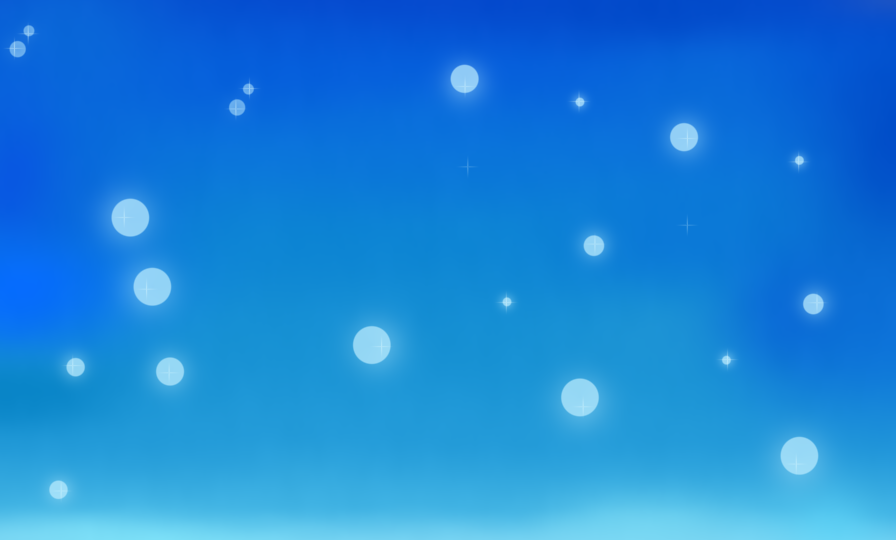
Give the GLSL for this background, as a Shadertoy shader.

```glsl
// Pale bubbles and faint sparkles drifting over a painted blue backdrop.
// A vertical colour ramp is tinted by soft elliptical washes bent by noise;
// a loop draws the bubbles, repeating most of them along one fixed step.

const float ASPECT = 1.67;
const vec3 ICE = vec3(0.74, 0.93, 1.0);
const int PAIRED = 9;   // seeds before this index are drawn twice
const int SEEDS = 13;

// Seed bubbles: centre in canvas heights, radius (zero leaves a bare sparkle)
const vec3 seeds[SEEDS] = vec3[SEEDS](
    vec3(0.033, 0.909, 0.015), vec3(0.054, 0.943, 0.010),
    vec3(0.866, 0.854, 0.026), vec3(1.081, 0.811, 0.008),
    vec3(1.107, 0.545, 0.019), vec3(0.945, 0.441, 0.008),
    vec3(0.284, 0.469, 0.035), vec3(1.081, 0.264, 0.035),
    vec3(0.872, 0.691, 0.0),   vec3(0.243, 0.597, 0.035),
    vec3(0.141, 0.320, 0.017), vec3(0.317, 0.312, 0.026),
    vec3(0.109, 0.093, 0.017));

float hash(vec2 p) {
    return fract(sin(dot(p, vec2(127.1, 311.7))) * 43758.5453);
}

float noise(vec2 p) {
    vec2 i = floor(p), f = fract(p);
    f = f * f * (3.0 - 2.0 * f);
    return mix(mix(hash(i), hash(i + vec2(1, 0)), f.x),
               mix(hash(i + vec2(0, 1)), hash(i + vec2(1, 1)), f.x), f.y);
}

float fbm(vec2 p) {
    float sum = 0.0, amp = 0.5;
    for (int i = 0; i < 4; i++) {
        sum += amp * noise(p);
        p = p * 2.03 + 17.0;
        amp *= 0.5;
    }
    return sum;
}

// Soft ellipse of paint: shape = centre and size, paint = colour and strength
void wash(inout vec3 col, vec2 uv, vec4 shape, vec4 paint) {
    vec2 d = (uv - shape.xy) / shape.zw;
    col = mix(col, paint.rgb, paint.a * exp(-dot(d, d)));
}

vec3 backdrop(vec2 uv) {
    // Brush-like bending of the coordinates
    vec2 bend = vec2(fbm(uv * vec2(5, 4)), fbm(uv * vec2(4, 6) + 9.0)) - 0.47;
    vec2 q = uv + bend * vec2(0.06, 0.05);

    // Vertical ramp, bottom to top
    vec3 col = mix(vec3(0.47, 0.83, 0.95), vec3(0.25, 0.70, 0.89), smoothstep(-0.01, 0.07, q.y));
    col = mix(col, vec3(0.14, 0.61, 0.85), smoothstep(0.04, 0.19, q.y));
    col = mix(col, vec3(0.09, 0.57, 0.83), smoothstep(0.15, 0.38, q.y));
    col = mix(col, vec3(0.05, 0.52, 0.83), smoothstep(0.34, 0.57, q.y));
    col = mix(col, vec3(0.04, 0.45, 0.86), smoothstep(0.54, 0.77, q.y));
    col = mix(col, vec3(0.02, 0.37, 0.86), smoothstep(0.72, 0.88, q.y));
    col = mix(col, vec3(0.02, 0.29, 0.81), smoothstep(0.86, 1.02, q.y));

    // Left side: pale corner, blue column, vivid patch, teal band
    wash(col, q, vec4(0.07, 0.93, 0.13, 0.16), vec4(0.04, 0.42, 0.85, 0.8));
    wash(col, q, vec4(0.07, 0.64, 0.11, 0.18), vec4(0.03, 0.40, 0.86, 0.8));
    wash(col, q, vec4(0.00, 0.66, 0.06, 0.15), vec4(0.03, 0.32, 0.89, 0.8));
    wash(col, q, vec4(0.01, 0.46, 0.12, 0.10), vec4(0.02, 0.42, 1.00, 0.95));
    wash(col, q, vec4(0.02, 0.28, 0.11, 0.06), vec4(0.02, 0.51, 0.77, 0.85));

    // Right side: light lane, dark margins, lower blue lobe
    wash(col, q, vec4(0.78, 0.81, 0.13, 0.16), vec4(0.04, 0.43, 0.85, 0.7));
    wash(col, q, vec4(0.76, 0.56, 0.13, 0.10), vec4(0.04, 0.46, 0.85, 0.7));
    wash(col, q, vec4(0.76, 0.38, 0.13, 0.08), vec4(0.13, 0.59, 0.84, 0.6));
    wash(col, q, vec4(0.72, 0.99, 0.15, 0.07), vec4(0.00, 0.28, 0.78, 0.7));
    wash(col, q, vec4(1.00, 0.40, 0.13, 0.18), vec4(0.05, 0.45, 0.86, 0.85));
    wash(col, q, vec4(0.89, 0.42, 0.07, 0.12), vec4(0.03, 0.40, 0.84, 0.8));
    wash(col, q, vec4(1.00, 0.74, 0.10, 0.23), vec4(0.00, 0.29, 0.78, 0.9));
    wash(col, q, vec4(1.00, 1.01, 0.07, 0.04), vec4(0.15, 0.35, 0.76, 0.7));

    // Bright mist along the floor
    wash(col, q, vec4(0.16, 0.00, 0.15, 0.05), vec4(0.50, 0.90, 0.98, 0.7));
    wash(col, q, vec4(0.72, 0.03, 0.13, 0.05), vec4(0.50, 0.87, 0.96, 0.6));
    wash(col, q, vec4(0.92, 0.02, 0.06, 0.07), vec4(0.38, 0.85, 0.98, 0.6));

    // Fine upright brush strokes
    return col + 0.016 * (fbm(uv * vec2(40, 12)) - 0.47);
}

// Two thin crossed lines fading toward their tips
float sparkle(vec2 d, float pixel) {
    vec2 a = abs(d);
    vec2 line = exp(-a * a / pow(max(0.0013, 0.45 * pixel), 2.0));
    vec2 fade = 1.0 - smoothstep(0.0, 0.024, a);
    return max(line.x * fade.y, line.y * fade.x * 0.7);
}

void mainImage(out vec4 fragColor, in vec2 fragCoord) {
    vec2 uv = fragCoord / iResolution.xy;
    vec2 p = uv * vec2(ASPECT, 1.0);
    float pixel = 1.0 / iResolution.y;
    vec3 col = backdrop(uv);

    for (int i = 0; i < SEEDS; i++) {
        float r = seeds[i].z;
        float strength = i < 2 ? 0.55 : 0.72;
        for (int k = 0; k < (i < PAIRED ? 2 : 1); k++) {
            vec2 d = p - seeds[i].xy - float(k) * vec2(0.409, -0.108);
            vec2 key = vec2(i, k);
            vec2 shift = r * (vec2(hash(key), hash(key + 5.0)) - vec2(0.4, 0.8));
            if (r > 0.0) {
                // Halo, then the disc with a slightly brighter rim
                float halo = exp(-pow(length(d - 0.5 * shift) / (1.3 * r + 0.004), 2.0));
                col = mix(col, ICE, halo * (i < 2 ? 0.08 : 0.38));
                float dist = length(d);
                float disc = 1.0 - smoothstep(r - pixel, r + pixel, dist);
                col = mix(col, ICE, disc * (strength - 0.12 + 0.1 * dist / r));
            }
            col = mix(col, vec3(0.85, 0.97, 1.0), sparkle(d - shift, pixel) * (r > 0.0 ? 0.45 : 0.28));
        }
    }
    fragColor = vec4(clamp(col, 0.0, 1.0), 1.0);
}
```
